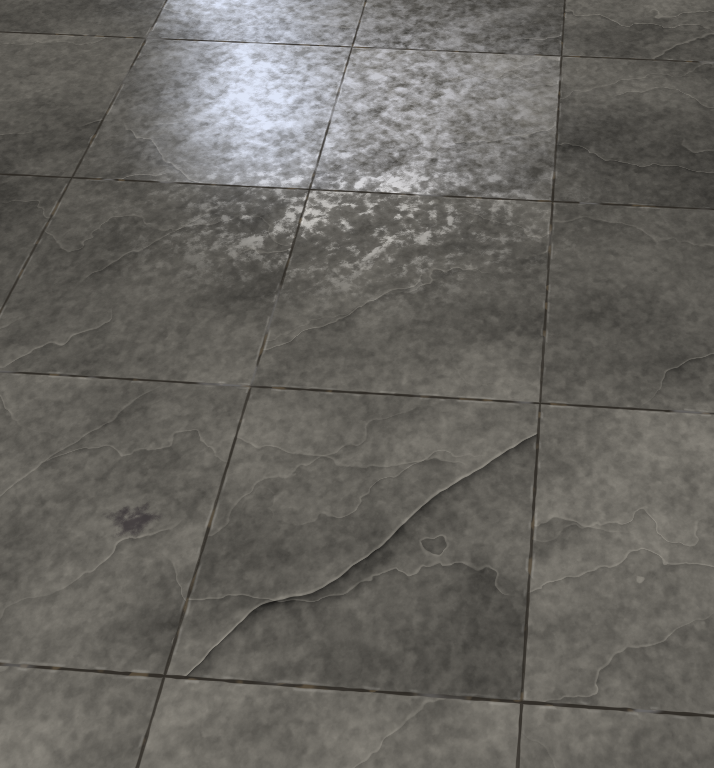
A Shadertoy shader for this texture:

```glsl
// Glossy slate floor tiles in perspective, with cleft ledges, dark joints and a window glare.
#define JOINT_HALF 0.0042
#define LEDGE_WARP 0.42
#define MOTTLE 0.95
#define GRAIN 0.40
#define STONE vec3(0.412, 0.400, 0.374)
#define GROUT vec3(0.17, 0.155, 0.135)
#define OCHRE vec3(0.44, 0.37, 0.27)
#define GLARE vec3(0.87, 0.90, 0.97)
#define SHEEN vec3(0.77, 0.77, 0.79)
#define STAIN_POS vec2(-0.24, 2.54)

// Columns: one tile across, one tile down, and the corner of tile (0, 0).
const mat3 FLOOR_TO_VIEW = mat3(0.2664, 0.0110, -0.0096,
                               -0.1113, 0.1514, -0.1382,
                                0.4596, 0.0612, 1.0);

vec2 hash2(vec2 p) {
    vec3 q = fract(p.xyx * vec3(0.1031, 0.1030, 0.0973));
    q += dot(q, q.yzx + 33.33);
    return fract((q.xx + q.yz) * q.zy);
}

// Cellular noise whose cell values blend softly.
float cellNoise(vec2 p) {
    vec2 base = floor(p);
    float sum = 0.0005, weights = 0.001;
    for (int y = -1; y <= 1; y++)
    for (int x = -1; x <= 1; x++) {
        vec2 id = base + vec2(x, y);
        vec2 h = hash2(id);
        vec2 d = id + 0.15 + 0.7 * h - p;
        float w = max(0.0, 1.0 - dot(d, d) / 1.32);
        w *= w * w;
        sum += w * hash2(id + 71.7).x;
        weights += w;
    }
    return sum / weights;
}

// Octaves of the noise, centred on zero.
float layered(vec2 p) {
    float sum = -0.5, amp = 0.5;
    for (int i = 0; i < 5; i++) {
        sum += amp * cellNoise(p);
        p = mat2(1.6, 1.2, -1.2, 1.6) * p + 17.3;
        amp *= 0.52;
    }
    return sum;
}

// Shading of a split in the stone: lit lip, shadow below it, lower face.
float ledge(float s, float aa, float depth) {
    float lip = (s + 0.004) / (0.003 + aa);
    float below = smoothstep(-aa, aa, s);
    return 0.22 * exp(-lip * lip) - depth * below * (0.22 * exp(-max(s, 0.0) / 0.016) + 0.07);
}

float gaussian(vec2 d) { return exp(-dot(d, d)); }

void mainImage(out vec4 fragColor, in vec2 fragCoord) {
    vec2 view = fragCoord / iResolution.xy;
    view = vec2(view.x * 0.932, 1.0 - view.y);
    vec3 ground = inverse(FLOOR_TO_VIEW) * vec3(view, 1.0);
    vec2 uv = ground.xy / ground.z;
    vec2 pixel = fwidth(uv);
    float aa = 0.5 * max(pixel.x, pixel.y);

    vec2 tile = floor(uv), local = uv - tile;
    vec2 seed = hash2(tile + 40.0);
    vec2 stoneUv = uv + 19.0 * seed;

    // Mottled stone, streaked along the cleft.
    float broad = layered(stoneUv * vec2(2.0, 2.8));
    float streak = layered(mat2(0.8, 0.6, -0.6, 0.8) * stoneUv * vec2(4.0, 9.0) + 3.0 * broad);
    float fine = layered(stoneUv * 42.0);
    float tone = 1.0 + MOTTLE * (0.50 * broad + 0.32 * streak) + GRAIN * fine;
    tone *= mix(0.87, 1.03, smoothstep(0.35, 0.60, view.y)) + 0.10 * (seed.x - 0.5);

    // Scattered ledges, each broken up along its length.
    float warp = layered(stoneUv * 2.6 + 5.0);
    for (int i = 0; i < 4; i++) {
        vec2 h = hash2(tile * 3.0 + float(i) * 11.3 + 60.0);
        float angle = mix(0.75, 1.65, h.x) + (i == 2 ? 0.8 : 0.0);
        vec2 normal = vec2(cos(angle), sin(angle));
        float s = dot(local - 0.5, normal) - 0.8 * (h.y - 0.5) + LEDGE_WARP * warp * (0.6 + h.x);
        float presence = smoothstep(0.36, 0.62, cellNoise(stoneUv * 2.4 + 9.0 * h));
        tone += ledge(s, aa, 0.9) * presence * (0.35 + 0.5 * h.y);
    }

    // One deep diagonal split in tile (0, 2).
    if (tile == vec2(0.0, 2.0)) {
        float bend = 0.09 * exp(-pow((local.x - 0.22) / 0.12, 2.0));
        float s = (local.y + 0.93 * local.x - 1.06 + bend) / 1.37 + 0.12 * warp;
        tone += ledge(s, aa, 1.9);
    }
    vec3 color = STONE * tone;

    // Dark ragged stain.
    vec2 fromStain = (uv - STAIN_POS) * vec2(11.0, 13.0);
    float stain = smoothstep(1.1, 0.3, length(fromStain) + 1.2 * fine + 2.2 * streak);
    color = mix(color, vec3(0.22, 0.20, 0.21), 0.75 * stain);

    // Window glare on a finely pitted surface; the gloss differs from tile to tile.
    float pits = layered(stoneUv * vec2(24.0, 30.0) + 2.0 * streak);
    float relief = clamp(0.5 + 1.3 * pits + 0.9 * fine + 0.7 * streak, 0.0, 1.0);
    float gloss = tile.y < 0.5 ? 1.0 : 0.38;
    gloss *= abs(tile.x + 0.5) < 1.0 ? 1.0 : 0.35;
    float core = gaussian((view - vec2(0.335, 0.125)) / vec2(0.100, 0.110));
    core += 0.6 * gaussian((view - vec2(0.29, -0.01)) / vec2(0.12, 0.05));
    float halo = gaussian((view - vec2(0.50, 0.14)) / vec2(0.20, 0.15));
    color = mix(color, SHEEN, clamp(gloss * halo * (0.10 + 0.95 * relief), 0.0, 1.0));
    color = mix(color, GLARE, clamp(gloss * core * (0.62 + 0.70 * relief), 0.0, 1.0));
    float sparkle = gaussian((view - vec2(0.46, 0.29)) / vec2(0.20, 0.07));
    color += 0.30 * sparkle * smoothstep(0.50, 1.0, relief);

    // Joints: thin dark gaps, fainter down than across, with ochre and pale flecks.
    vec2 gap = abs(uv - round(uv)) + 0.003 * (cellNoise(uv * 34.0) - 0.5);
    vec2 edge = 0.7 * pixel;
    vec2 joint = 1.0 - smoothstep(vec2(JOINT_HALF) - edge, vec2(JOINT_HALF) + edge, gap);
    vec2 rim = exp(-pow((gap - 2.2 * JOINT_HALF) / 0.004, vec2(2.0)));
    float fleck = cellNoise(uv * 31.0 + 8.0);
    float wear = cellNoise(uv * 9.0 + 3.0);
    color += 0.08 * max(rim.x, rim.y) * smoothstep(0.45, 0.8, fleck);
    vec3 grout = mix(GROUT, OCHRE, 0.55 * smoothstep(0.62, 0.85, fleck));
    grout = mix(grout, vec3(0.56, 0.56, 0.57), 0.6 * smoothstep(0.62, 0.85, wear));
    color = mix(color, grout, max(joint.x * mix(0.9, 0.5, wear), 0.9 * joint.y));

    fragColor = vec4(clamp(color, 0.0, 1.0), 1.0);
}
```
